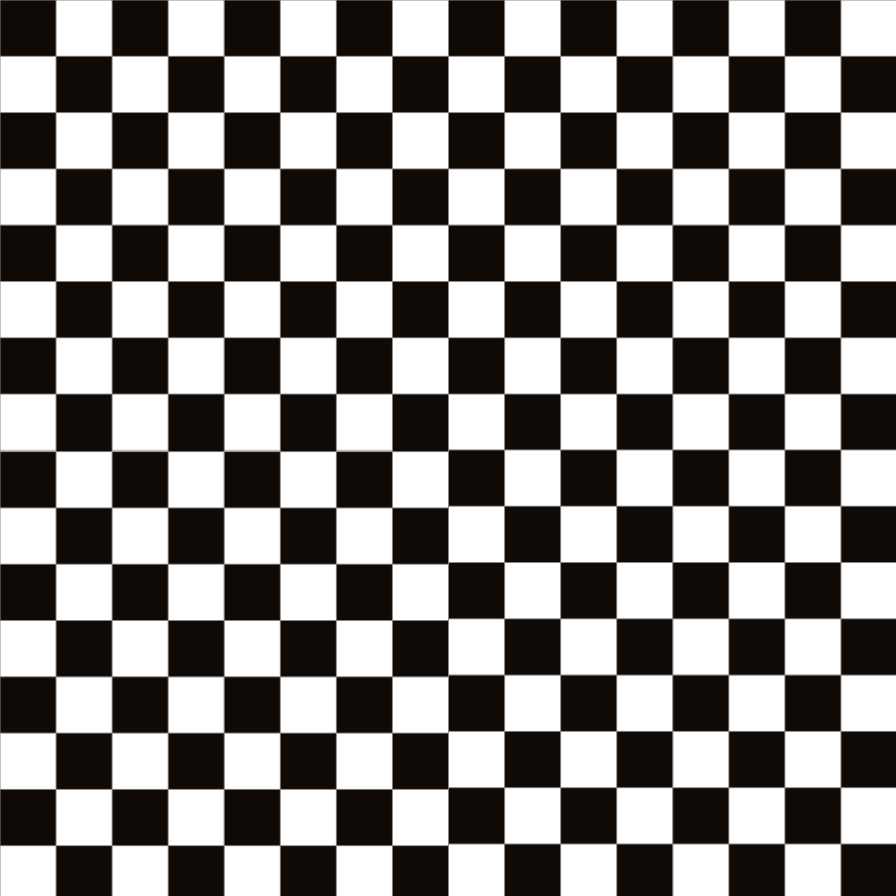
This pattern is drawn by a WebGL 2 fragment shader. Its source:

```glsl
#version 300 es
precision highp float;
// Black and white checkerboard of sixteen by sixteen squares, built from
// the product of two signed triangle waves. The lower half is slightly
// offset on each side, and faint grey seams run along a few joints.

#define PITCH vec2(0.06257, 0.06283)  // square size, fraction of canvas
#define EDGE_SOFTNESS 0.0011          // half width of a blurred edge
#define LEFT_SLIP 0.0014              // downward slip of lower left quarter
#define RIGHT_SLIP -0.0005            // slip of lower right quarter
#define SEAM_HALF_WIDTH 0.0007
#define SEAM_STRENGTH 0.45
#define INK vec3(0.062, 0.038, 0.022)
#define PAPER vec3(1.0)
#define SEAM_GREY vec3(0.48, 0.475, 0.47)

out vec4 fragColor;
uniform vec2 u_resolution;

// Signed distance to the nearest joint, positive in even squares.
vec2 jointDistance(vec2 cell) {
    return 0.5 - abs(mod(cell + 0.5, 2.0) - 1.0);
}

// Coverage of a thin line at the given distance from its centre.
float thinLine(float dist, float pixel) {
    float coverage = clamp((SEAM_HALF_WIDTH - abs(dist)) / pixel + 0.5, 0.0, 1.0);
    return coverage * min(1.0, 2.0 * SEAM_HALF_WIDTH / pixel);
}

void main() {
    vec2 uv = gl_FragCoord.xy / u_resolution;
    float pixel = 1.0 / min(u_resolution.x, u_resolution.y);
    vec2 fromTop = vec2(uv.x, 1.0 - uv.y);
    bool leftHalf = fromTop.x < 8.0 * PITCH.x;

    // Slip the lower quarters, switching inside a square to hide the cut.
    vec2 slipped = fromTop;
    float slip = leftHalf ? LEFT_SLIP : RIGHT_SLIP;
    slipped.y -= slip * step(7.5 * PITCH.y, fromTop.y);

    // Checkerboard with softened edges.
    float softness = max(EDGE_SOFTNESS, 0.5 * pixel);
    vec2 wave = clamp(jointDistance(slipped / PITCH) * PITCH / softness, -1.0, 1.0);
    float ink = 0.5 + 0.5 * wave.x * wave.y;

    // Seams at every fourth joint, one column moved by a square.
    float seam = 0.0;
    for (int i = 1; i <= 3; i++) {
        float joint = 4.0 * float(i);
        float column = joint + (i == 2 ? 1.0 : 0.0);
        seam = max(seam, thinLine(slipped.x - column * PITCH.x, pixel));
        float row = joint * PITCH.y;
        float rowLine = i == 2 ? thinLine(fromTop.y - row, pixel) : thinLine(slipped.y - row, pixel);
        seam = max(seam, rowLine * (i == 2 && !leftHalf ? 0.0 : 1.0));
    }

    vec3 color = mix(PAPER, INK, ink);
    color = mix(color, SEAM_GREY, seam * SEAM_STRENGTH * (1.0 - ink));
    fragColor = vec4(color, 1.0);
}
```
